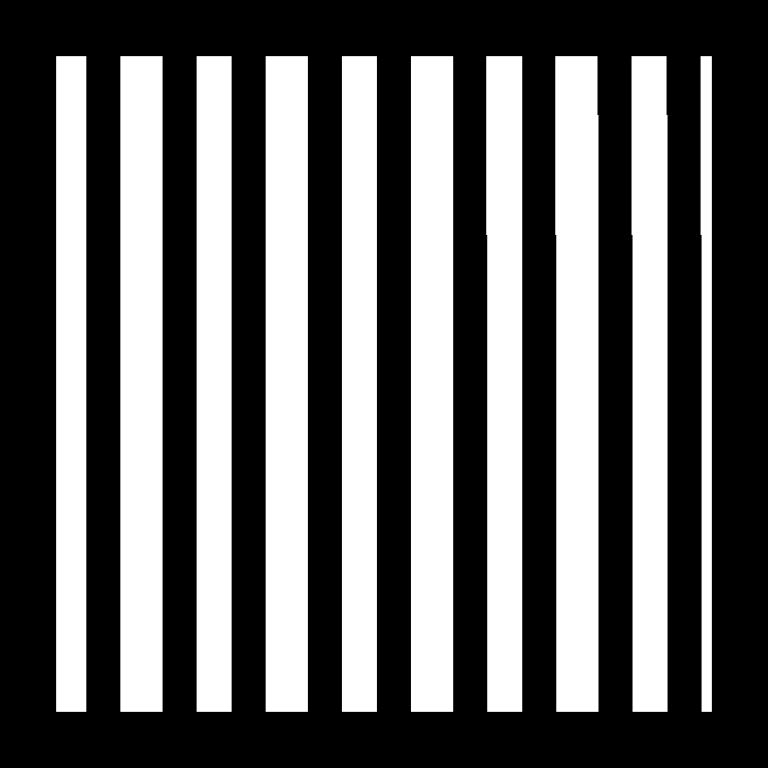
Write a WebGL 1 fragment shader that draws this pattern.

```glsl
precision highp float;
// White square in a black frame, crossed by nine vertical black bars in alternating spacing.

uniform vec2 u_resolution;

#define BAR_COUNT 9
#define FRAME 0.0731
#define FIRST_BAR 0.1124
#define PAIR_PERIOD 0.1892
#define PAIR_OFFSET 0.0993
#define BAR_WIDTH 0.0443
#define JOG 0.0013
#define LEFT_JOG_HEIGHT 0.850
#define RIGHT_JOG_HEIGHT 0.694
#define LEFT_JOG_BAR 7.0
#define RIGHT_JOG_BAR 5.0

// Coverage of the interval [lo, hi] at x, filtered over one pixel
float interval(float x, float lo, float hi, float pixel) {
    float inside = min(x - lo, hi - x);
    return clamp(inside / pixel + 0.5, 0.0, 1.0);
}

// Coverage of one bar, whose edges step sideways near the top
float bar(vec2 p, float index, float pixel) {
    float left = FIRST_BAR + floor(index * 0.5) * PAIR_PERIOD
               + mod(index, 2.0) * PAIR_OFFSET;
    float right = left + BAR_WIDTH;
    left -= JOG * step(LEFT_JOG_BAR, index) * step(LEFT_JOG_HEIGHT, p.y);
    right -= JOG * step(RIGHT_JOG_BAR, index) * step(RIGHT_JOG_HEIGHT, p.y);
    return interval(p.x, left, right, pixel);
}

void main() {
    float size = min(u_resolution.x, u_resolution.y);
    vec2 p = (gl_FragCoord.xy - 0.5 * u_resolution) / size + 0.5;
    float pixel = 1.0 / size;

    // White panel inside the frame
    float panel = interval(p.x, FRAME, 1.0 - FRAME, pixel)
                * interval(p.y, FRAME, 1.0 - FRAME, pixel);

    // Black bars
    float bars = 0.0;
    for (int i = 0; i < BAR_COUNT; i++) {
        bars = max(bars, bar(p, float(i), pixel));
    }

    gl_FragColor = vec4(vec3(panel * (1.0 - bars)), 1.0);
}
```
